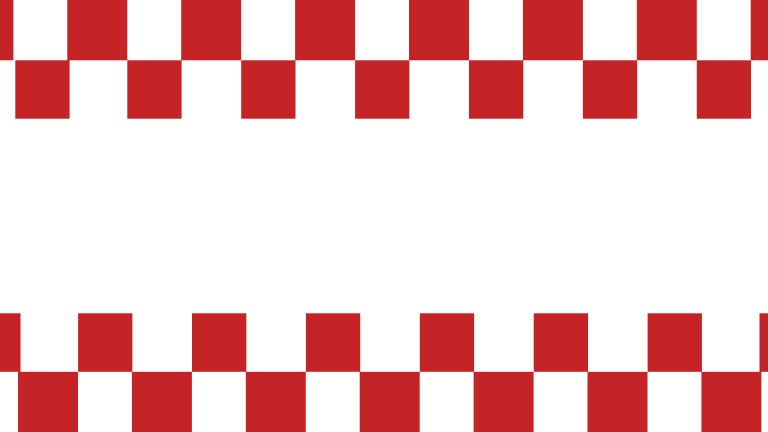
A WebGL 1 fragment shader for this background:

```glsl
precision highp float;
// Two bands of red checkers along the top and bottom of a white field.
// Each band is two rows of evenly repeated blocks, drawn with box distances
// on a 768 x 432 design grid that is stretched over the canvas.

uniform vec2 u_resolution;

const vec2 GRID = vec2(768.0, 432.0);
const float PERIOD = 113.9;

// Coverage of a row of blocks: left edge of one block, block width, and
// the bottom and top of the row.
float blockRow(vec2 p, vec2 pixel, float left, float width, float bottom, float top) {
  float x = mod(p.x - left - 0.5 * width + 0.5 * PERIOD, PERIOD) - 0.5 * PERIOD;
  vec2 edge = vec2(abs(x) - 0.5 * width,
                   abs(p.y - 0.5 * (bottom + top)) - 0.5 * (top - bottom));
  vec2 cover = clamp(0.5 - edge / pixel, 0.0, 1.0);
  return cover.x * cover.y;
}

void main() {
  vec2 pixel = GRID / u_resolution;
  vec2 p = gl_FragCoord.xy * pixel;

  // Small offsets of the blocks nearest the sides in the inner rows
  float upperNudge = 1.9 * step(p.x, 100.0);
  float lowerNudge = 2.0 * (step(p.x, 50.0) - step(740.0, p.x));

  // Upper band; the outer row runs past the canvas edge
  float red = blockRow(p, pixel, 67.3, 60.0, 371.7, 450.0);
  red += blockRow(p, pixel, 127.3 + upperNudge, 54.3, 313.3, 371.7);

  // Lower band
  red += blockRow(p, pixel, 78.1 + lowerNudge, 54.3, 60.2, 118.7);
  red += blockRow(p, pixel, 18.0, 60.0, -20.0, 60.2);

  vec3 white = vec3(1.0);
  vec3 checkerRed = vec3(0.77, 0.14, 0.15);
  gl_FragColor = vec4(mix(white, checkerRed, min(red, 1.0)), 1.0);
}
```
